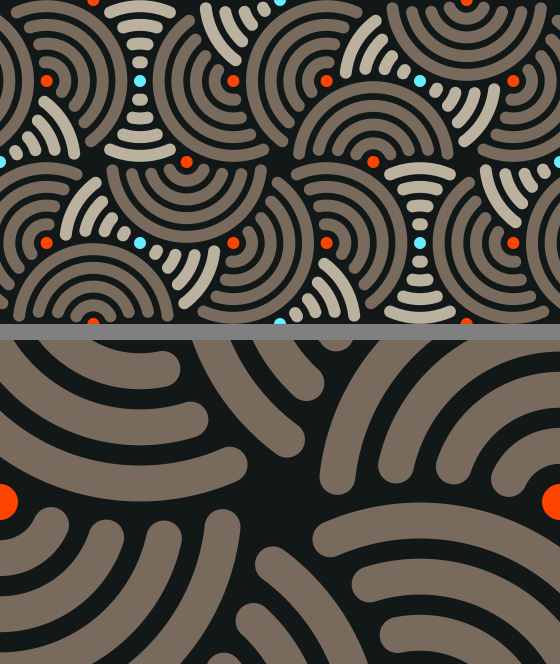
Top: the whole. Bottom: its middle third, enlarged.
Give the GLSL for this pattern, as a WebGL 1 fragment shader.

```glsl
precision highp float;

uniform vec2 u_resolution;

// Unit length: spacing between neighbouring fan centres.
const float PI = 3.14159265;
const float ROOT3 = 1.7320508;
const vec2 PERIOD = vec2(6.0, 2.0 * ROOT3);
const float RING_STEP = 0.2;
const float RING_COUNT = 4.0;
const float HALF_WIDTH = 0.064;

const vec3 INK = vec3(0.07, 0.09, 0.09);
const vec3 BROWN = vec3(0.475, 0.417, 0.367);
const vec3 SAND = vec3(0.735, 0.695, 0.625);
const vec3 ORANGE = vec3(0.99, 0.27, 0.0);
const vec3 CYAN = vec3(0.40, 0.93, 1.0);

vec2 polar(float angle) {
  return vec2(cos(angle), sin(angle));
}

// Shortest offset on the repeating canvas.
vec2 wrapOffset(vec2 d, vec2 period) {
  return d - period * floor(d / period + 0.5);
}

// Offset in a frame facing along the axis, mirrored across it.
vec2 faceAxis(vec2 d, float angle) {
  vec2 axis = polar(angle);
  return vec2(dot(d, axis), abs(axis.x * d.y - axis.y * d.x));
}

// Round-capped concentric arcs, cut by a unit circle centred one unit
// away at blockAngle from the fan's axis.
float fanDistance(vec2 q, float blockAngle) {
  float len = length(q);
  float radius = RING_STEP * clamp(floor(len / RING_STEP + 0.5), 1.0, RING_COUNT);
  float halfAngle = blockAngle - acos(0.5 * radius);
  float arc = abs(len - radius);
  float cap = distance(q, radius * polar(halfAngle));
  bool inside = q.y * cos(halfAngle) < q.x * sin(halfAngle);
  return (inside ? arc : cap) - HALF_WIDTH;
}

float coverage(float dist, float pixel) {
  return clamp(0.5 - dist / pixel, 0.0, 1.0);
}

void main() {
  vec2 p = gl_FragCoord.xy / u_resolution * PERIOD;
  float pixel = PERIOD.x / u_resolution.x;

  float fans = 9.0;
  float bows = 9.0;
  float fanDots = 9.0;
  float bowDots = 9.0;

  // Two six-armed pinwheels per period.
  for (int hub = 0; hub < 2; hub++) {
    vec2 fromHub = p - 0.5 * PERIOD * float(hub);
    for (int spoke = 0; spoke < 6; spoke++) {
      float angle = float(spoke) * PI / 3.0;

      // Wide fan, turned a quarter from its spoke.
      vec2 d = wrapOffset(fromHub - polar(angle), PERIOD);
      fans = min(fans, fanDistance(faceAxis(d, angle + PI / 2.0), PI * 5.0 / 6.0));
      fanDots = min(fanDots, length(d) - HALF_WIDTH);

      // Double-ended bow, shared by two adjacent pinwheels.
      if (spoke < 3) {
        float bowAngle = angle + PI / 6.0;
        d = wrapOffset(fromHub - ROOT3 * polar(bowAngle), PERIOD);
        vec2 q = abs(faceAxis(d, bowAngle + PI * 2.0 / 3.0));
        bows = min(bows, fanDistance(q, PI / 2.0));
        bowDots = min(bowDots, length(d) - HALF_WIDTH);
      }
    }
  }

  vec3 color = mix(INK, BROWN, coverage(fans, pixel));
  color = mix(color, SAND, coverage(bows, pixel));
  color = mix(color, ORANGE, coverage(fanDots, pixel));
  color = mix(color, CYAN, coverage(bowDots, pixel));
  gl_FragColor = vec4(color, 1.0);
}
```
